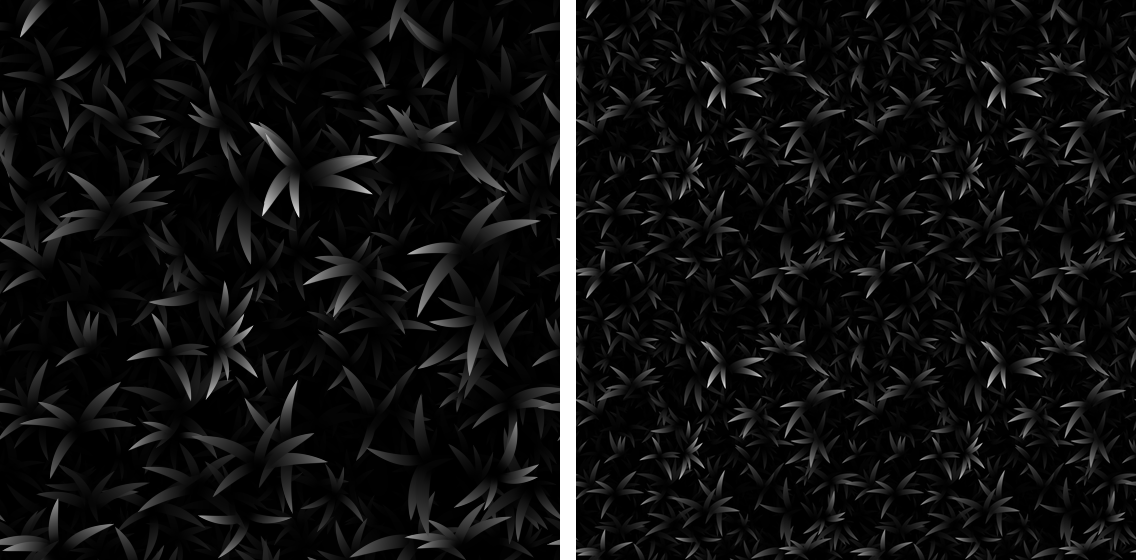
Left, the tile; right, the same tile 2 across and 2 down.
Reproduce this pattern procedurally as a WebGL 2 fragment shader.

```glsl
#version 300 es
precision highp float;

uniform vec2 u_resolution;
out vec4 fragColor;

const int LAYERS = 8;
const int BLADES = 5;
const float GRID_BACK = 11.0;    // tufts per side, deepest layer
const float GRID_FRONT = 5.0;    // tufts per side, top layer
const float FILL_FRONT = 0.8;    // share of cells filled on top
const float BLADE_FILL = 0.86;   // share of blades kept in a fan
const float BLADE_REACH = 0.8;   // blade length relative to tuft reach
const float ROOT_SPREAD = 0.09;  // root scatter relative to tuft reach
const float HALF_WIDTH = 0.175;  // relative to blade length
const float BEND = 0.4;
const float TIP_BACK = 0.08;     // tip brightness by depth
const float TIP_FRONT = 0.52;
const float DEPTH_FALLOFF = 2.4;
const float SHADE_CURVE = 1.35;  // rise from dark root to bright tip
const float SHADOW = 0.68;
const vec3 GROUND = vec3(0.014);

float hash(vec2 p) {
    return fract(sin(dot(p, vec2(127.1, 311.7))) * 43758.5453);
}

mat2 rotation(float angle) {
    float c = cos(angle), s = sin(angle);
    return mat2(c, -s, s, c);
}

// Curved blade along +x: x = signed distance, y = position from root to tip
vec2 blade(vec2 p, float len, float bend) {
    float t = clamp(p.x / len, 0.0, 1.0);
    float spine = bend * len * t * t;
    float width = HALF_WIDTH * len * pow(1.0 - t, 0.8) * (0.4 + 1.2 * t);
    float slope = 2.0 * bend * t;
    float side = (abs(p.y - spine) - width) / sqrt(1.0 + slope * slope);
    return vec2(max(side, max(-p.x, p.x - len)), t);
}

// Ragged fan of blades around one root, laid over the colour below
vec3 drawTuft(vec3 color, vec2 p, float reach, float tip, vec2 seed, float pixel) {
    float dist = length(p);
    if (dist > reach) return color;
    color *= 1.0 - SHADOW * (1.0 - smoothstep(0.0, reach, dist));

    float facing = 1.57 + 4.6 * (hash(seed + 3.1) - 0.5);
    float spread = mix(2.4, 5.2, hash(seed + 5.7));
    for (int i = 0; i < BLADES; i++) {
        vec2 key = seed + vec2(float(i) * 7.3, 19.0);
        if (hash(key + 8.6) > BLADE_FILL) continue;
        float side = (float(i) + 0.5) / float(BLADES) * 2.0 - 1.0;
        side += 0.45 * (hash(key) - 0.5);
        float len = reach * BLADE_REACH * mix(0.6, 1.0, hash(key + 1.3));
        float bend = BEND * sign(side) + 0.24 * (hash(key + 2.9) - 0.5);
        vec2 shift = vec2(hash(key + 5.2), hash(key + 6.8)) - 0.5;
        vec2 local = rotation(facing + side * spread * 0.5) * (p - shift * ROOT_SPREAD * reach);
        vec2 shape = blade(local, len, bend);

        float alpha = 1.0 - smoothstep(-0.7 * pixel, 0.7 * pixel, shape.x);
        alpha *= smoothstep(0.0, 0.35, shape.y);
        float light = tip * mix(0.65, 1.25, hash(key + 4.1));
        vec3 tint = GROUND + light * pow(shape.y, SHADE_CURVE);
        color = mix(color, tint, alpha);
    }
    return color;
}

// One wrapping grid of jittered tufts
vec3 drawLayer(vec3 color, vec2 uv, float layer, float depth, float pixel) {
    float grid = floor(mix(GRID_BACK, GRID_FRONT, depth) + 0.5);
    vec2 q = uv * grid + vec2(hash(vec2(layer, 2.0)), hash(vec2(layer, 8.0)));
    vec2 home = floor(q);
    float fill = mix(1.0, FILL_FRONT, depth);
    float layerTip = mix(TIP_BACK, TIP_FRONT, pow(depth, DEPTH_FALLOFF));

    for (int y = -1; y <= 1; y++) {
        for (int x = -1; x <= 1; x++) {
            vec2 cell = home + vec2(x, y);
            vec2 seed = mod(cell, grid) + layer * vec2(31.7, 17.3);
            if (hash(seed + 9.2) > fill) continue;
            vec2 root = cell + vec2(hash(seed), hash(seed + 11.9));
            float reach = mix(0.5, 0.98, hash(seed + 6.4)) / grid;
            float tip = layerTip * mix(0.45, 1.55, hash(seed + 14.6));
            color = drawTuft(color, (q - root) / grid, reach, tip, seed, pixel);
        }
    }
    return color;
}

void main() {
    vec2 uv = gl_FragCoord.xy / u_resolution;
    float pixel = 1.0 / min(u_resolution.x, u_resolution.y);
    vec3 color = GROUND;
    for (int i = 0; i < LAYERS; i++) {
        float depth = float(i) / float(LAYERS - 1);
        color = drawLayer(color, uv, float(i), depth, pixel);
    }
    fragColor = vec4(color, 1.0);
}
```
